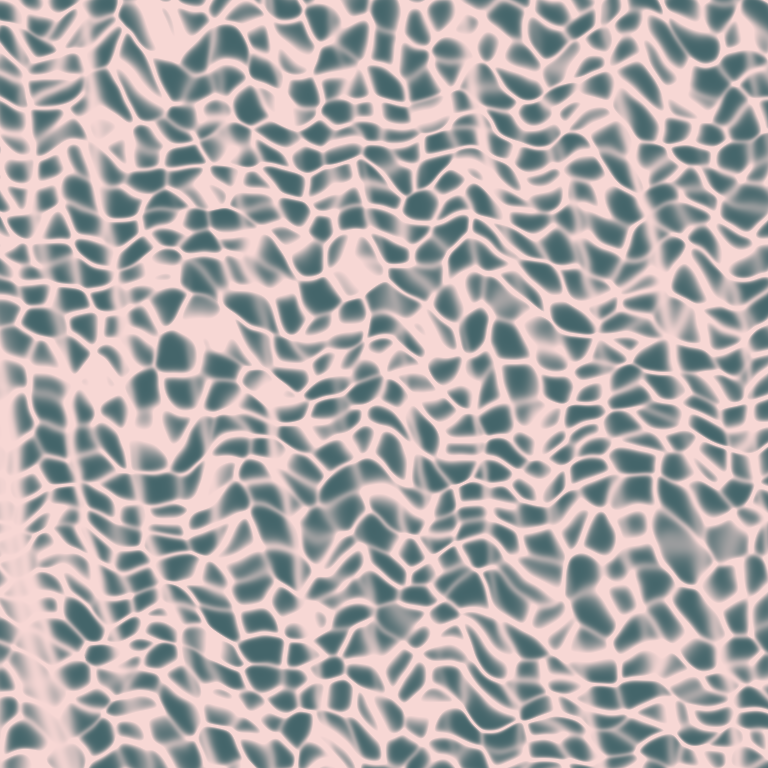
This pattern is drawn by a three.js fragment shader. Its source:

```glsl
// Leaf-like net of pale veins over dark teal cells.
// A soft Voronoi mesh, sheared by gradient noise, forms the small meshes;
// long slanting veins run between every few cell columns.

varying vec2 vUv;

const vec3 CELL_COLOR = vec3(0.265, 0.395, 0.415);
const vec3 VEIN_COLOR = vec3(0.970, 0.842, 0.832);
const vec2 CELL_COUNT = vec2(23.0, 29.0);
const float COLUMNS_PER_VEIN = 2.0;

float hash(vec2 p) {
  vec3 q = fract(vec3(p.xyx) * vec3(0.1031, 0.1030, 0.0973));
  q += dot(q, q.yzx + 33.33);
  return fract((q.x + q.y) * q.z);
}

vec2 hash2(vec2 p) {
  return vec2(hash(p + 17.3), hash(p + 71.9));
}

float cornerSlope(vec2 corner, vec2 offset) {
  float angle = 6.2832 * hash(corner + 40.0);
  return dot(vec2(cos(angle), sin(angle)), offset);
}

// Gradient noise, about -0.7 to 0.7
float gradientNoise(vec2 p) {
  vec2 i = floor(p);
  vec2 f = p - i;
  vec2 s = f * f * f * (f * (f * 6.0 - 15.0) + 10.0);
  vec2 e = vec2(1.0, 0.0);
  float low = mix(cornerSlope(i, f), cornerSlope(i + e.xy, f - e.xy), s.x);
  float high = mix(cornerSlope(i + e.yx, f - e.yx), cornerSlope(i + e.xx, f - e.xx), s.x);
  return mix(low, high, s.y);
}

float ridge(float distanceToLine, float halfWidth) {
  float d = distanceToLine / halfWidth;
  return exp(-d * d);
}

// Slants the columns and bends the rows between them
vec2 growthWarp(vec2 p) {
  float lean = 0.17 * p.y + 0.035 * gradientNoise(p * 2.5 + 3.0);
  float sway = 0.010 * gradientNoise(p * vec2(8.0, 6.0) + 50.0);
  float shear = 0.065 * gradientNoise(p * vec2(9.0, 4.0) + 20.0);
  vec2 wrinkle = 0.006 * vec2(gradientNoise(p * 27.0 + 80.0),
                              gradientNoise(p * 27.0 + 120.0));
  return p + vec2(lean + sway, shear) + wrinkle;
}

// Smooth Voronoi borders: each pair of sites gets its own strength
float softMesh(vec2 q, float sharpness) {
  vec3 sites[9];
  float total = 0.0;
  for (int n = 0; n < 9; n++) {
    float k = float(n);
    vec2 id = floor(q) + vec2(mod(k, 3.0), floor(k / 3.0)) - 1.0;
    vec2 toSite = id + 0.08 + 0.84 * hash2(id) - q;
    float weight = exp(-sharpness * dot(toSite, toSite));
    sites[n] = vec3(id, weight);
    total += weight;
  }
  float border = 0.0;
  for (int a = 0; a < 9; a++) {
    for (int b = 0; b < 9; b++) {
      if (b > a) {
        float strength = mix(0.45, 1.2, smoothstep(0.0, 0.6, hash(sites[a].xy + sites[b].xy + 200.0)));
        border += strength * sites[a].z * sites[b].z;
      }
    }
  }
  return 4.0 * border / (total * total);
}

// Long veins on column boundaries, fading in and out along their length
float longVeins(vec2 q, float spacing) {
  float index = floor(q.x / spacing + 0.5);
  float offset = q.x - index * spacing;
  float vigor = hash(vec2(index, 9.0));
  float fade = 0.5 + 0.9 * gradientNoise(vec2(index * 7.3, q.y * 0.13));
  float strength = clamp(fade + 0.7 * (vigor - 0.4), 0.0, 0.92);
  return strength * ridge(offset, mix(0.14, 0.26, vigor));
}

// One broad rib curving out of the lower left corner
float broadRib(vec2 p) {
  float center = 0.085 - 0.35 * p.y + 0.35 * p.y * p.y;
  float fade = 1.0 - smoothstep(0.42, 0.65, p.y);
  return 0.95 * fade * ridge(p.x - center, 0.021);
}

void main() {
  vec2 q = growthWarp(vUv) * CELL_COUNT;
  float mesh = clamp(softMesh(q, 6.8), 0.0, 1.0);
  float veins = longVeins(q, COLUMNS_PER_VEIN);
  float dark = (1.0 - mesh) * (1.0 - veins) * (1.0 - broadRib(vUv));
  gl_FragColor = vec4(mix(VEIN_COLOR, CELL_COLOR, dark), 1.0);
}
```
